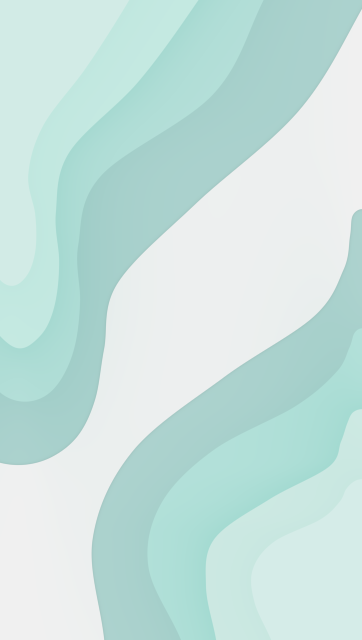
A WebGL 2 fragment shader for this background:

```glsl
#version 300 es
precision highp float;
// Two stacks of wavy paper-cut sheets in mint tones on a pale ground, one from
// the upper left, one from the lower right. Each sheet is a lobe around a tip;
// its half-width is a spline over the square root of the distance to the tip.

#define ASPECT 0.5651          // canvas width in units of its height
#define GROUND vec3(0.942, 0.943, 0.943)
#define SHADOW 0.055           // darkening beside an overlying sheet
#define SHADOW_SIZE 0.045
#define RIM 0.07               // thin dark line inside the outer sheet
#define RIM_SIZE 0.0018
#define SHEETS 4
#define KNOTS 8

uniform vec2 u_resolution;
out vec4 fragColor;

// Half-widths in percent of the canvas width, outer sheet first.
const float UPPER_WIDTH[32] = float[32](
    8.8, 16.4, 21.2, 23.7, 27.4, 49.1, 77.9, 96.3,
    5.8, 10.4, 13.8, 15.2, 14.7, 21.0, 52.0, 65.9,
    3.5, 7.4, 9.9, 10.8, 9.9, 13.6, 32.7, 49.3,
    2.8, 5.3, 6.7, 6.5, 4.6, 8.8, 20.7, 32.5);
const float LOWER_WIDTH[32] = float[32](
    2.6, 3.3, 5.1, 13.4, 38.2, 63.4, 74.4, 71.2,
    2.1, 3.5, 7.1, 18.4, 41.0, 55.5, 59.0, 50.0,
    2.6, 4.1, 5.8, 9.2, 25.6, 40.8, 43.1, 40.3,
    2.3, 4.4, 6.2, 11.5, 24.4, 30.2, 29.7, 25.1);

// Lobe axis (x) and lobe length (y) in canvas heights.
const vec2 UPPER_LOBE[4] = vec2[4](vec2(0.0286, 0.7266), vec2(0.0391, 0.6276),
                                   vec2(0.0313, 0.5443), vec2(0.0182, 0.4466));
const vec2 LOWER_LOBE[4] = vec2[4](vec2(0.0, 0.6732), vec2(0.0, 0.487),
                                   vec2(0.0, 0.3607), vec2(0.0, 0.2513));

const vec3 UPPER_COLOR[4] = vec3[4](vec3(0.675, 0.824, 0.808), vec3(0.715, 0.878, 0.853),
                                    vec3(0.775, 0.915, 0.886), vec3(0.825, 0.922, 0.902));
const vec3 LOWER_COLOR[4] = vec3[4](vec3(0.680, 0.826, 0.810), vec3(0.705, 0.882, 0.854),
                                    vec3(0.806, 0.914, 0.890), vec3(0.835, 0.925, 0.910));

// Knot of a width profile: odd about the tip, extended past the far end.
float knot(bool lower, int sheet, int k) {
    if (k == 0) return 0.0;
    int i = sheet * KNOTS + clamp(abs(k), 1, KNOTS) - 1;
    float w = lower ? LOWER_WIDTH[i] : UPPER_WIDTH[i];
    if (k > KNOTS) w = 2.0 * w - (lower ? LOWER_WIDTH[i - 1] : UPPER_WIDTH[i - 1]);
    return (k < 0 ? -w : w) * ASPECT * 0.01;
}

// Approximate signed distance to a sheet edge, positive inside.
float sheetDistance(vec2 p, bool lower, int sheet) {
    vec2 lobe = lower ? LOWER_LOBE[sheet] : UPPER_LOBE[sheet];
    float above = p.y - 1.0 + lobe.y;
    float t = sqrt(max(above, 0.00001) / lobe.y);
    float s = t * float(KNOTS);
    int k = min(int(s), KNOTS - 1);
    float f = s - float(k);

    // Catmull-Rom segment and its derivative
    float a = knot(lower, sheet, k - 1), b = knot(lower, sheet, k);
    float c = knot(lower, sheet, k + 1), d = knot(lower, sheet, k + 2);
    float c1 = 0.5 * (c - a);
    float c2 = a - 2.5 * b + 2.0 * c - 0.5 * d;
    float c3 = 0.5 * (d - a) + 1.5 * (b - c);
    float w = b + f * (c1 + f * (c2 + f * c3));
    float dw = c1 + f * (2.0 * c2 + f * 3.0 * c3);

    // Squared widths keep the field smooth across the rounded tip.
    float slope = float(KNOTS) * w * dw / (t * lobe.y);
    float x = p.x - lobe.x;
    float field = w * w + min(above, 0.0) * slope - x * x;
    return field / max(length(vec2(2.0 * x, slope)), 0.0001);
}

// Paint one stack, from the outer sheet to the inner one.
vec3 paintStack(vec3 color, vec2 p, bool lower, float pixel) {
    for (int i = 0; i < SHEETS; i++) {
        float dist = sheetDistance(p, lower, i);
        float cover = smoothstep(-0.7 * pixel, 0.7 * pixel, dist);
        vec3 paper = lower ? LOWER_COLOR[i] : UPPER_COLOR[i];
        if (i == 0) {
            paper *= 1.0 - RIM * exp(-max(dist, 0.0) / RIM_SIZE);
        } else {
            float strength = i == 2 ? SHADOW : 0.35 * SHADOW;
            float shade = strength * exp(min(dist, 0.0) / SHADOW_SIZE);
            color *= 1.0 - shade * vec3(1.5, 0.5, 0.65);
        }
        color = mix(color, paper, cover);
    }
    return color;
}

void main() {
    vec2 p = gl_FragCoord.xy / u_resolution * vec2(ASPECT, 1.0);
    float pixel = 1.0 / u_resolution.y;
    vec3 color = paintStack(GROUND, p, false, pixel);
    // The lower stack uses the same frame turned by half a circle.
    color = paintStack(color, vec2(ASPECT, 1.0) - p, true, pixel);
    fragColor = vec4(color, 1.0);
}
```
